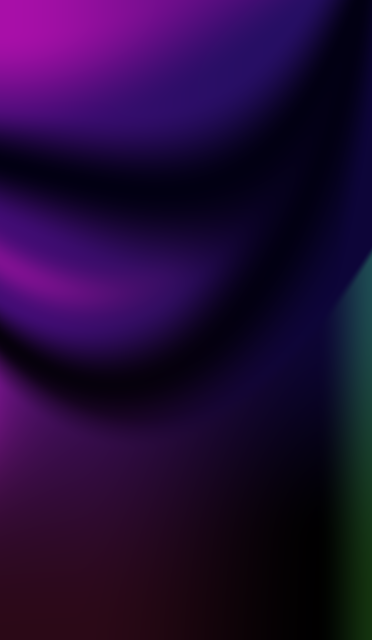
A Shadertoy shader for this background:

```glsl
const vec3 NAVY = vec3(0.008, 0.0, 0.075);
const vec3 PLUM_BLACK = vec3(0.025, 0.002, 0.05);
const vec3 INDIGO = vec3(0.15, 0.055, 0.39);
const vec3 VIOLET = vec3(0.25, 0.045, 0.45);
const vec3 MAGENTA = vec3(0.66, 0.06, 0.66);

// Depths are measured downward from the top edge.
float upperFold(float x) {
    return 0.254 + 0.14 * x - 0.447 * pow(x, 4.0);
}

float lowerFold(float x) {
    return 0.527 + x * (0.48 - x * (0.70 + 0.21 * x)) - 0.2 * pow(x, 12.0);
}

float rimCurve(float x) {
    return 0.573 + x * (0.55 - 0.73 * x);
}

float ridgeCurve(float x) {
    return 0.408 + x * (0.36 - 0.64 * x);
}

float bell(float d, float width) {
    return exp(-d * d / (width * width));
}

// Bright sheet above the first fold
vec3 topSheet(float x, float depth, float rise) {
    vec3 body = mix(VIOLET, INDIGO, smoothstep(0.0, 0.75, x));
    vec3 color = mix(NAVY, body, smoothstep(0.0, 0.09 + 0.09 * x, rise));
    vec3 sheen = mix(MAGENTA, vec3(0.38, 0.05, 0.52), smoothstep(0.0, 0.65, x));
    return mix(color, sheen, smoothstep(0.22, 0.05, depth + 0.3 * x * x));
}

// Rounded sheet between both folds, with a soft magenta ridge
vec3 middleSheet(float x, float depth, float below, float above, vec3 shade) {
    vec3 body = mix(VIOLET, vec3(0.18, 0.05, 0.37), smoothstep(0.0, 0.5, x));
    body = mix(body, vec3(0.06, 0.01, 0.20), smoothstep(0.42, 0.75, x));
    float ridge = bell(depth - ridgeCurve(x), 0.035) * smoothstep(0.58, 0.0, x);
    body += vec3(0.25, 0.02, 0.12) * ridge;
    float light = smoothstep(0.0, 0.09 + 0.12 * x, below)
                * smoothstep(0.0, 0.06 + 0.13 * x, above);
    return mix(shade, body, light);
}

// Dim underside leading to the rim
vec3 underside(float x, float below, float span, vec3 shade) {
    vec3 lit = mix(vec3(0.12, 0.02, 0.17), vec3(0.05, 0.018, 0.22), smoothstep(0.25, 0.9, x));
    return mix(shade, lit, smoothstep(0.0, min(span, 0.3), below));
}

// Deep backdrop with a violet left glow and a green right edge
vec3 backdrop(float x, float depth) {
    float fall = smoothstep(0.55, 1.0, depth);
    vec3 left = mix(vec3(0.20, 0.05, 0.33), vec3(0.17, 0.035, 0.09), fall);
    vec3 right = mix(vec3(0.05, 0.02, 0.21), vec3(0.0), smoothstep(0.48, 0.85, depth));
    vec3 color = mix(left, right, smoothstep(0.2, 0.9, x));
    color += vec3(0.23, 0.025, 0.19) * exp(-x / 0.11) * bell(depth - 0.61, 0.14);
    vec3 edge = mix(vec3(0.12, 0.31, 0.33), vec3(0.08, 0.21, 0.06), smoothstep(0.4, 0.95, depth));
    return mix(color, edge, smoothstep(0.85, 1.02, x));
}

void mainImage(out vec4 fragColor, in vec2 fragCoord) {
    vec2 uv = fragCoord / iResolution.xy;
    float x = uv.x;
    float depth = 1.0 - uv.y;
    float upper = depth - upperFold(x);
    float lower = depth - lowerFold(x);
    float rim = rimCurve(x);
    vec3 shade = mix(PLUM_BLACK, NAVY, smoothstep(0.35, 0.8, x));
    vec3 upperShade = mix(NAVY, shade, smoothstep(0.0, 0.15, upper));

    // Join the layers from top to bottom
    vec3 color = topSheet(x, depth, -upper);
    vec3 middle = middleSheet(x, depth, upper, -lower, upperShade);
    color = mix(color, middle, smoothstep(-0.006, 0.006, upper));
    vec3 under = underside(x, lower, rim - lowerFold(x), upperShade);
    color = mix(color, under, smoothstep(-0.006, 0.006, lower));
    float softness = mix(0.035, 0.012, x);
    color = mix(color, backdrop(x, depth), smoothstep(-softness, softness, depth - rim));
    fragColor = vec4(color, 1.0);
}
```
